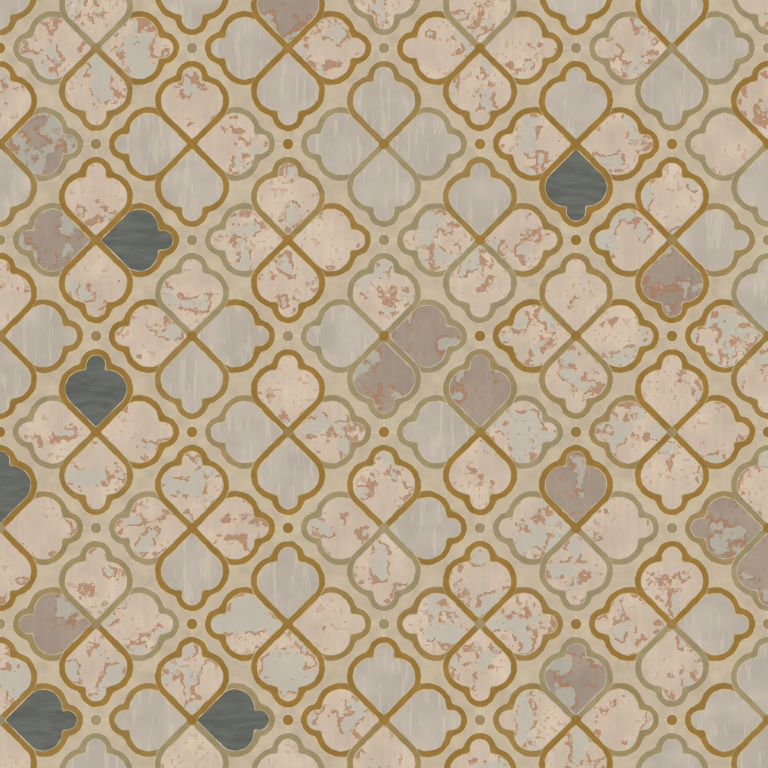
A three.js fragment shader for this pattern:

```glsl
varying vec2 vUv;

const float REPEATS = 8.0;    // lattice steps across and down
const float SOFT = 0.009;     // edge softness in lattice steps
const float BAND = 0.066;     // width of the metal inlay

const vec3 GROUT = vec3(0.765, 0.705, 0.605);
const vec3 CREAM = vec3(0.83, 0.785, 0.70);
const vec3 GOLD = vec3(0.60, 0.465, 0.225);
const vec3 OLIVE = vec3(0.62, 0.56, 0.42);
const vec3 TRAVERTINE = vec3(0.805, 0.735, 0.655);
const vec3 GREY = vec3(0.735, 0.695, 0.64);
const vec3 TAUPE = vec3(0.635, 0.575, 0.515);
const vec3 SLATE = vec3(0.40, 0.415, 0.385);
const vec3 RUST = vec3(0.66, 0.48, 0.36);
const vec3 PALE_BLUE = vec3(0.73, 0.725, 0.67);

float hash(vec2 p) {
  vec3 q = fract(vec3(p.xyx) * 0.1031);
  q += dot(q, q.yzx + 33.33);
  return fract((q.x + q.y) * q.z);
}

float noise(vec2 p) {
  vec2 i = floor(p), f = fract(p);
  f = f * f * (3.0 - 2.0 * f);
  return mix(mix(hash(i), hash(i + vec2(1.0, 0.0)), f.x),
             mix(hash(i + vec2(0.0, 1.0)), hash(i + 1.0), f.x), f.y);
}

float fbm(vec2 p) {
  float sum = 0.0, amp = 0.5;
  for (int i = 0; i < 5; i++) {
    sum += amp * noise(p);
    p = p * 2.03 + 17.3;
    amp *= 0.5;
  }
  return sum / 0.96875;
}

float fill(float d) {
  return 1.0 - smoothstep(-SOFT, SOFT, d);
}

float smoothMin(float a, float b, float k) {
  float h = max(k - abs(a - b), 0.0) / k;
  return min(a, b) - 0.25 * h * h * k;
}

// Petal tile: pointed base at the origin, broad shoulders, small end lobe
float petalDistance(float side, float along) {
  vec2 shoulder = vec2(0.125, 0.45);
  float body = side + along < shoulder.x + shoulder.y
    ? (side - along) * 0.7071
    : length(vec2(max(side - shoulder.x, 0.0), along - shoulder.y)) - 0.23;
  float lobe = length(vec2(side, along - 0.70)) - 0.135;
  return smoothMin(body, lobe, 0.05) + 0.5 * BAND;
}

vec3 metal(vec2 key, float grain) {
  float tarnish = smoothstep(0.35, 0.75, hash(key + 71.0));
  return mix(GOLD, OLIVE, tarnish) * (0.92 + 0.16 * grain);
}

// Inlay band with a thin pale joint on both sides
vec3 paintBand(vec3 color, float d, vec3 tint, float wear) {
  color = mix(color, tint, fill(abs(d - 0.5 * BAND) - 0.5 * BAND));
  float joint = min(abs(d), abs(d - BAND));
  return mix(color, CREAM, fill(joint - 0.004) * (0.3 + 0.5 * wear));
}

vec3 stone(vec2 p, vec2 key) {
  float kind = hash(key + 13.0);
  vec2 q = p + 19.0 * vec2(hash(key + 3.0), hash(key + 5.0));
  float cloud = fbm(q * 4.0);
  float streak = fbm(q * vec2(26.0, 4.0));
  if (kind < 0.05) {
    float cleft = fbm(q * vec2(5.0, 24.0) + 2.0 * cloud);
    return SLATE * (0.86 + 0.28 * cleft);
  }
  if (kind > 0.14 && kind < 0.38) {
    vec3 grey = GREY * (0.93 + 0.14 * cloud);
    return mix(grey, CREAM, 0.45 * smoothstep(0.55, 0.75, streak));
  }
  vec3 base = kind < 0.14 ? TAUPE : TRAVERTINE;
  base *= 0.90 + 0.14 * cloud + 0.06 * streak;

  // Pale patches rimmed by grainy rust
  float patchField = fbm(q * 5.0 + 40.0) + 0.16 * (hash(key + 29.0) - 0.65);
  float grain = smoothstep(0.42, 0.55, fbm(q * 15.0 + 9.0));
  float rim = smoothstep(0.50, 0.54, patchField) * (1.0 - smoothstep(0.59, 0.64, patchField));
  base = mix(base, PALE_BLUE, 0.65 * smoothstep(0.57, 0.65, patchField));
  base = mix(base, RUST, 0.70 * rim * grain);
  float pits = smoothstep(0.74, 0.82, noise(q * 28.0));
  return mix(base, RUST, 0.28 * pits * smoothstep(0.45, 0.6, cloud));
}

void main() {
  vec2 p = vUv * REPEATS - vec2(0.0, 0.5);

  // Flowers sit on every other lattice point
  vec2 id = floor(0.5 * vec2(p.x + p.y, p.x - p.y) + 0.5);
  vec2 center = vec2(id.x + id.y, id.x - id.y);
  vec2 f = p - center;
  vec2 a = abs(f);
  vec2 keyX = center * 3.0 + vec2(f.x < 0.0 ? -1.0 : 1.0, 0.0);
  vec2 keyY = center * 3.0 + vec2(0.0, f.y < 0.0 ? -1.0 : 1.0);

  float grain = fbm(p * 9.0);
  float wear = smoothstep(0.3, 0.7, noise(p * 17.0));
  float wobble = 0.008 * (noise(p * 22.0) - 0.5);
  float dX = petalDistance(a.y, a.x) + wobble;
  float dY = petalDistance(a.x, a.y) + wobble;

  // Grout, tiles and inlay
  vec3 color = GROUT * (0.93 + 0.14 * grain);
  bool sideways = a.x > a.y;
  color = mix(color, stone(p, sideways ? keyX : keyY), fill(min(dX, dY)));
  color = paintBand(color, dX, metal(keyX, grain), wear);
  color = paintBand(color, dY, metal(keyY, grain), wear);

  // Studs at flower centers and between lobes, with pale ticks
  float along = max(a.x, a.y), side = min(a.x, a.y);
  float tick = max(side - 0.004, 0.87 - along);
  color = mix(color, CREAM, 0.8 * fill(tick));
  float stud = length(vec2(1.0 - along, side));
  vec2 studKey = center * 3.0 + (sideways ? keyX - center * 3.0 : keyY - center * 3.0) * 3.0;
  color = mix(color, CREAM, 0.5 * fill(stud - 0.066));
  color = mix(color, metal(studKey, grain), fill(stud - 0.054));
  color = mix(color, metal(center, grain), fill(length(f) - 0.052));

  gl_FragColor = vec4(color, 1.0);
}
```
